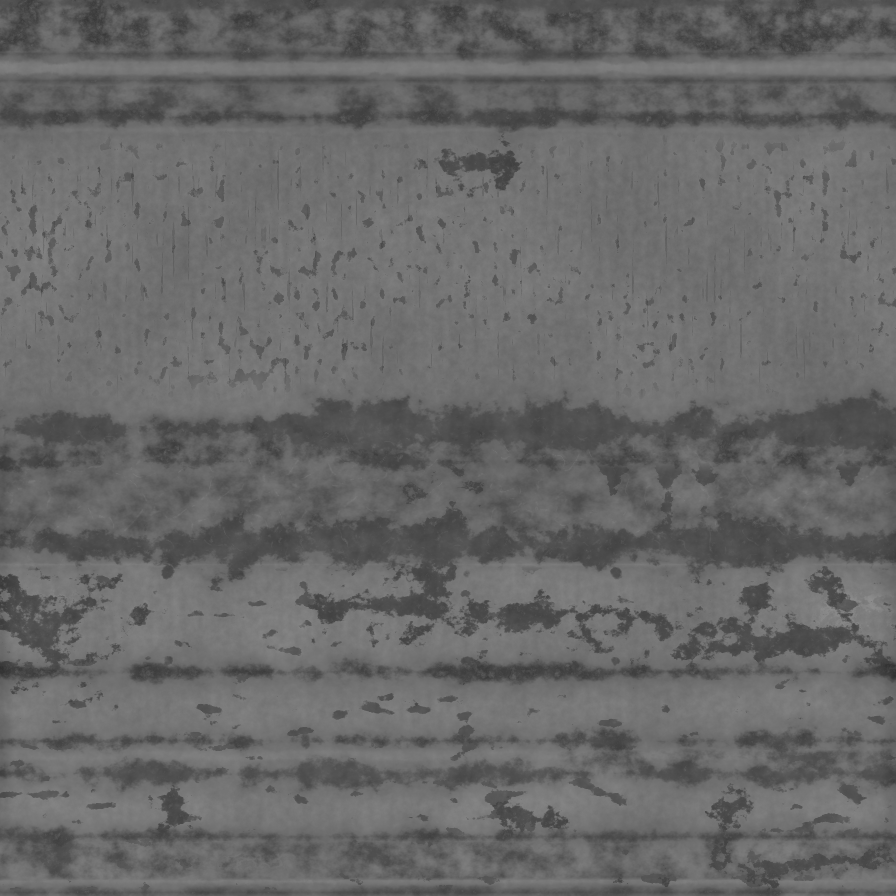
Give the GLSL for this texture, as a WebGL 2 fragment shader.

```glsl
#version 300 es
precision highp float;
uniform vec2 u_resolution;
out vec4 fragColor;

#define PAINT 0.452
#define PALE_PAINT 0.480
#define BRIGHT 0.53
#define GRIME 0.255
#define GRAIN 0.17
#define CLOUDING 0.07
#define HALO 0.40
#define RIVET_RADIUS 0.006

// Ragged grime bands: centre y, half height, strength, raggedness
const vec4 BANDS[12] = vec4[12](
    vec4(0.997, 0.010, 0.7, 0.016), vec4(0.940, 0.004, 0.8, 0.010), vec4(0.910, 0.003, 0.8, 0.006),
    vec4(0.869, 0.007, 0.85, 0.016), vec4(0.522, 0.016, 0.7, 0.036), vec4(0.485, 0.002, 0.8, 0.028),
    vec4(0.392, 0.014, 0.75, 0.036), vec4(0.250, 0.004, 0.9, 0.016), vec4(0.173, 0.004, 0.8, 0.020),
    vec4(0.137, 0.009, 0.7, 0.022), vec4(0.066, 0.004, 0.8, 0.014), vec4(0.004, 0.004, 0.8, 0.006));

// Peeled patches: centre xy, radii xy
const vec4 PATCHES[12] = vec4[12](
    vec4(0.04, 0.30, 0.08, 0.055), vec4(0.495, 0.39, 0.035, 0.10), vec4(0.84, 0.288, 0.23, 0.027),
    vec4(0.83, 0.34, 0.035, 0.02), vec4(0.91, 0.345, 0.03, 0.022), vec4(0.44, 0.33, 0.075, 0.035),
    vec4(0.58, 0.30, 0.08, 0.03), vec4(0.195, 0.1, 0.022, 0.024), vec4(0.59, 0.09, 0.028, 0.02),
    vec4(0.82, 0.1, 0.022, 0.024), vec4(0.52, 0.815, 0.04, 0.03), vec4(0.89, 0.037, 0.13, 0.017));

// Bright strips: centre y, half height, strength
const vec3 STRIPS[5] = vec3[5](vec3(0.924, 0.008, 0.8), vec3(0.855, 0.004, 0.4),
    vec3(0.370, 0.002, 0.8), vec3(0.157, 0.007, 0.45), vec3(0.016, 0.003, 0.8));

vec2 gradientAt(vec2 cell) {
    vec3 h = fract(cell.xyx * vec3(0.1031, 0.1030, 0.0973));
    h += dot(h, h.yzx + 33.33);
    float angle = 6.2832 * fract((h.x + h.y) * h.z);
    return vec2(cos(angle), sin(angle));
}
float noise(vec2 p) {
    vec2 i = floor(p), f = p - i, e = vec2(0.0, 1.0);
    vec2 w = f * f * f * (f * (f * 6.0 - 15.0) + 10.0);
    float low = mix(dot(gradientAt(i), f), dot(gradientAt(i + e.yx), f - e.yx), w.x);
    float high = mix(dot(gradientAt(i + e.xy), f - e.xy), dot(gradientAt(i + e.yy), f - e.yy), w.x);
    return mix(low, high, w.y);
}
float fbm(vec2 p) {
    float sum = 0.0, gain = 0.6;
    for (int i = 0; i < 5; i++, gain *= 0.6) {
        sum += gain * noise(p);
        p = mat2(1.6, 1.2, -1.2, 1.6) * p + 7.3;
    }
    return sum;
}
// Soft-edged interval
float span(float x, float lo, float hi, float soft) {
    return smoothstep(lo - soft, lo + soft, x) * (1.0 - smoothstep(hi - soft, hi + soft, x));
}

float bandGrime(vec2 p, float ragged) {
    float grime = 0.0;
    for (int i = 0; i < 12; i++) {
        vec4 b = BANDS[i];
        float d = b.y - abs(p.y - b.x) + b.w * (ragged + 0.7 * noise(p * vec2(9.0, 3.0) + float(i) * 5.7));
        float halo = HALO * exp(min(d, 0.0) / 0.012);
        grime = max(grime, b.z * mix(halo, 1.0, smoothstep(-0.004, 0.007, d)));
    }
    return grime;
}
float patchGrime(vec2 p, float ragged) {
    float grime = 0.0;
    for (int i = 0; i < 12; i++) {
        float inside = 1.0 - length((p - PATCHES[i].xy) / PATCHES[i].zw);
        grime = max(grime, smoothstep(0.0, 0.3, 0.5 * inside + 1.7 * ragged - 0.1));
    }
    return 0.75 * grime;
}
// Runs hanging from the middle ledge, and two rows of rivets
float dripsAndRivets(vec2 p, float ragged) {
    vec4 dripX = vec4(0.682, 0.746, 0.785, 0.948), dripLength = vec4(0.045, 0.11, 0.065, 0.045);
    vec3 rivetX = vec3(0.187, 0.521, 0.687);
    float mask = 0.0;
    for (int i = 0; i < 4; i++) {
        float fall = (0.482 - p.y) / dripLength[i];
        float d = 0.003 + 0.013 * exp(-fall * fall * 9.0) - abs(p.x - dripX[i]) + 0.026 * ragged;
        mask = max(mask, smoothstep(-0.002, 0.003, d) * span(fall, 0.0, 0.9, 0.15));
    }
    for (int i = 0; i < 6; i++) {
        float d = length(p - vec2(rivetX[i % 3], i < 3 ? 0.361 : 0.262)) - RIVET_RADIUS - 0.01 * ragged;
        mask = max(mask, 1.0 - smoothstep(-0.002, 0.002, d));
    }
    return 0.75 * mask;
}

void main() {
    vec2 p = gl_FragCoord.xy / u_resolution;
    float cloud = fbm(p * 5.0), fine = fbm(p * 95.0), streak = noise(p * vec2(120.0, 9.0));
    float ragged = fbm(p * vec2(24.0, 30.0) + 3.0) + 0.25 * fine;

    // Painted base, pale strips and flakes
    float tone = mix(PALE_PAINT, PAINT, smoothstep(0.36, 0.38, p.y)) + CLOUDING * cloud;
    for (int i = 0; i < 5; i++) {
        float edge = STRIPS[i].y - abs(p.y - STRIPS[i].x) + 0.008 * ragged;
        tone = mix(tone, BRIGHT, STRIPS[i].z * smoothstep(-0.002, 0.003, edge));
    }
    float flakes = span(p.x, 0.20, 0.33, 0.01) * span(p.y, 0.028, 0.048, 0.003);
    flakes += span(p.y, 0.29, 0.34, 0.01) * (span(p.x, 0.02, 0.08, 0.02) + span(p.x, 0.91, 0.99, 0.02));
    tone = mix(tone, BRIGHT, flakes * smoothstep(-0.10, 0.05, ragged));

    // Broad stains on the ledges
    float wash = 0.62 * span(p.y, 0.94, 1.01, 0.006) + 0.42 * span(p.y, 0.872, 0.908, 0.006);
    wash += 0.36 * span(p.y, 0.375, 0.495, 0.012) + 0.42 * span(p.y, 0.018, 0.062, 0.004);
    wash += 0.48 * span(p.y, 0.488, 0.535, 0.012) + 0.40 * span(p.y, 0.13, 0.165, 0.006) * smoothstep(0.55, 0.66, p.x);
    float stain = wash * clamp(0.85 + 2.2 * ragged + 0.7 * cloud + 0.5 * streak, 0.0, 1.6);

    // Specks and scratches on the tall panel, chips below
    float panel = span(p.y, 0.57, 0.84, 0.04);
    float cluster = exp(-pow((p.x - 0.25) / 0.2, 2.0)) + 0.6 * exp(-pow((p.x - 0.78) / 0.2, 2.0));
    float field = noise(p * vec2(95.0, 58.0)) + 0.7 * fine + 0.6 * cloud + 0.14 * cluster;
    float scratches = smoothstep(0.40, 0.56, noise(p * vec2(240.0, 17.0)) + 0.4 * fine + 0.06 * cluster);
    float wear = panel * (0.55 * smoothstep(0.40, 0.60, field) + 0.3 * scratches);
    float chips = noise(p * vec2(28.0, 75.0)) + 0.9 * ragged + 0.4 * cloud;
    wear = max(wear, 0.6 * span(p.y, 0.0, 0.365, 0.01) * smoothstep(0.36, 0.52, chips));

    float grime = max(max(bandGrime(p, ragged + 0.25 * streak), patchGrime(p, ragged)), dripsAndRivets(p, ragged));
    grime = max(grime, max(stain, wear)) * (1.0 + 0.9 * fine + 0.6 * ragged);
    tone = mix(tone, GRIME, clamp(grime, 0.0, 1.0));

    // Surface grain and pale fibres, heavier on worn areas
    tone += GRAIN * (fine * (0.3 + 0.7 * grime) + 0.12 * streak);
    float fibre = 1.0 - smoothstep(0.0, 0.05, abs(noise(p * 26.0 + 2.0 * cloud)));
    tone += 0.035 * fibre * span(p.y, 0.38, 0.52, 0.02) * smoothstep(-0.1, 0.2, fine);
    tone -= 0.05 * (1.0 - smoothstep(0.0, 0.02, min(p.x, 1.0 - p.x))) * span(p.y, 0.08, 0.50, 0.03);
    fragColor = vec4(vec3(tone), 1.0);
}
```
